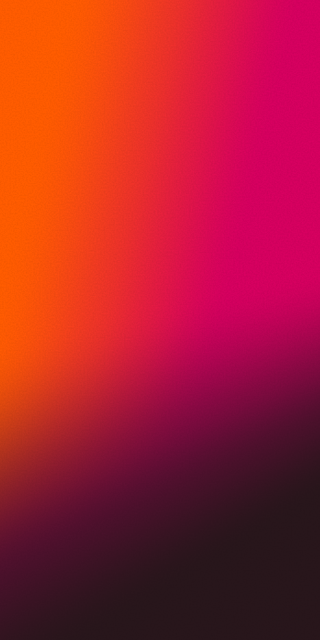
This background is drawn by a WebGL 1 fragment shader. Its source:

```glsl
precision highp float;
// Soft diagonal gradient: orange through red to magenta, sinking into charcoal, with fine grain.

uniform vec2 u_resolution;

const vec3 ORANGE = vec3(0.99, 0.355, 0.0);
const vec3 RED = vec3(0.90, 0.155, 0.20);
const vec3 MAGENTA = vec3(0.83, 0.0, 0.37);
const vec3 PLUM = vec3(0.36, 0.055, 0.20);
const vec3 CHARCOAL = vec3(0.155, 0.085, 0.105);

// Pseudo-random unit vector for a lattice cell
vec2 latticeGradient(vec2 cell) {
  vec3 p = fract(cell.xyx * vec3(0.1031, 0.1030, 0.0973));
  p += dot(p, p.yzx + 33.33);
  float angle = 6.28318 * fract((p.x + p.y) * p.z);
  return vec2(cos(angle), sin(angle));
}

float gradientNoise(vec2 p) {
  vec2 cell = floor(p);
  vec2 f = fract(p);
  vec2 blend = f * f * f * (f * (f * 6.0 - 15.0) + 10.0);
  float a = dot(latticeGradient(cell), f);
  float b = dot(latticeGradient(cell + vec2(1.0, 0.0)), f - vec2(1.0, 0.0));
  float c = dot(latticeGradient(cell + vec2(0.0, 1.0)), f - vec2(0.0, 1.0));
  float d = dot(latticeGradient(cell + vec2(1.0, 1.0)), f - vec2(1.0, 1.0));
  return mix(mix(a, b, blend.x), mix(c, d, blend.x), blend.y);
}

// Orange to magenta from left to right, leaning left on the way down
vec3 warmGlow(vec2 uv, float depth) {
  float across = uv.x + 0.48 * depth;
  vec3 color = mix(ORANGE, RED, smoothstep(0.2, 0.70, across));
  return mix(color, MAGENTA, smoothstep(0.55, 0.95, across));
}

// Shadow that rises and tightens toward the right edge
vec3 addShadow(vec3 color, vec2 uv, float depth) {
  float start = mix(0.55, 0.43, uv.x);
  float end = mix(1.06, 0.76, uv.x);
  float fade = (depth - start) / (end - start);
  color = mix(color, PLUM, smoothstep(-0.04, 0.70, fade));
  return mix(color, CHARCOAL, smoothstep(0.45, 1.05, fade));
}

// Two fine octaves of film grain
float filmGrain(vec2 p) {
  return gradientNoise(p * 173.0) + 0.6 * gradientNoise(p * 291.0 + 17.3);
}

void main() {
  vec2 uv = gl_FragCoord.xy / u_resolution;
  float depth = 1.0 - uv.y;

  vec3 color = addShadow(warmGlow(uv, depth), uv, depth);

  // Grain scales with brightness so the dark corner stays quiet
  float grain = filmGrain(gl_FragCoord.xy / u_resolution.x);
  color *= 1.0 + 0.045 * grain;

  gl_FragColor = vec4(clamp(color, 0.0, 1.0), 1.0);
}
```
